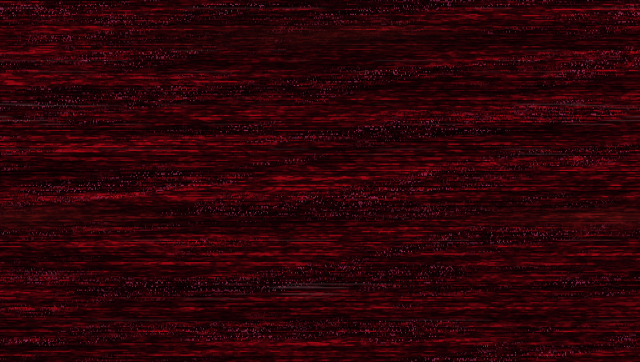
A Shadertoy shader for this texture:

```glsl
const float ROWS = 290.0;   // thread rows per canvas height
const float SLANT = 0.08;   // rise of the grain bands

const vec3 RED     = vec3(1.0, 0.045, 0.115);
const vec3 RUST    = vec3(1.0, 0.17, 0.16);
const vec3 MAUVE   = vec3(0.40, 0.12, 0.23);
const vec3 ASH     = vec3(0.38, 0.24, 0.26);
const vec3 SHADOW  = vec3(0.008, 0.0, 0.004);

float hash(vec2 p) {
    vec3 q = fract(p.xyx * 0.1031);
    q += dot(q, q.yzx + 33.33);
    return fract((q.x + q.y) * q.z);
}

float cornerSlope(vec2 cell, vec2 offset) {
    float angle = 6.2832 * hash(cell);
    return dot(vec2(cos(angle), sin(angle)), offset);
}

float gradientNoise(vec2 p) {
    vec2 i = floor(p), f = fract(p);
    vec2 u = f * f * f * (f * (f * 6.0 - 15.0) + 10.0);
    vec2 e = vec2(1.0, 0.0);
    return mix(mix(cornerSlope(i, f), cornerSlope(i + e, f - e), u.x),
               mix(cornerSlope(i + e.yx, f - e.yx), cornerSlope(i + e.xx, f - e.xx), u.x), u.y);
}

// Noise along one row, unrelated to its neighbours
float rowNoise(float x, float row, float frequency, float seed) {
    return gradientNoise(vec2(x * frequency + 37.0 * hash(vec2(row, seed)), row * 7.31 + seed));
}

// Crisp dashes along one row, from -0.5 to 0.5
float rowDash(float x, float row, float frequency, float seed) {
    return smoothstep(-0.08, 0.08, rowNoise(x, row, frequency, seed)) - 0.5;
}

// Soft patch repeated on a half-drop lattice
float halfDropGlow(vec2 p, vec2 centre, vec2 radius, float width) {
    vec2 d = p - centre;
    float drop = round(d.y * 2.0);
    d -= drop * vec2(0.5 * width, 0.5);
    d.x -= width * round(d.x / width);
    d /= radius;
    return exp(-dot(d, d));
}

vec3 rowColor(float x, float row, float width) {
    vec2 p = vec2(x, (row + 0.5) / ROWS);
    vec2 grain = vec2(p.x, p.y - SLANT * p.x);

    // Broad bands and soft patches
    float band = gradientNoise(vec2(p.x, p.y - 0.03 * p.x) * vec2(0.9, 15.0) + 4.7)
               + 0.8 * gradientNoise(grain * vec2(2.0, 44.0) + 19.3);
    float rust = halfDropGlow(p, vec2(0.5 * width, 0.90), vec2(0.4, 0.035), width);
    float ash  = halfDropGlow(p, vec2(0.48 * width, 0.19), vec2(0.26, 0.025), width);

    // Long threads broken by crisp dashes
    float thread = rowNoise(x, row, 3.0, 11.0);
    float dash = rowDash(x, row, 15.0, 23.0) + 0.7 * rowDash(x, row, 42.0, 31.0);
    float level = 1.4 * band + 1.4 * thread + 1.2 * dash + 1.8 * (hash(vec2(row, 5.0)) - 0.5);
    level = mix(level, 0.7 + 0.45 * level, 0.85 * rust);
    float tone = 0.137 * exp(0.64 * level);
    vec3 color = SHADOW + min(tone, 0.6) * mix(RED, RUST, 0.8 * rust);

    // Mauve and black specks gathered in slanted bands
    float gather = gradientNoise(grain * vec2(1.4, 15.0) + 51.0)
                 + 0.7 * gradientNoise(grain * vec2(4.0, 46.0) + 73.0);
    float zone = smoothstep(-0.12, 0.35, gather) * (1.0 - 0.8 * rust);
    float speck = rowNoise(x, row, 190.0, 41.0);
    float cluster = smoothstep(-0.08, 0.08, rowNoise(x, row, 13.0, 59.0));
    color *= 1.0 - 0.6 * zone * smoothstep(0.05, 0.25, -speck);
    color = mix(color, MAUVE * (0.6 + 0.8 * hash(vec2(row, 61.0))),
                zone * cluster * smoothstep(0.10, 0.26, speck));

    // Thin ashen threads, densest in their own patches
    float pick = smoothstep(0.93, 1.0, hash(vec2(row, 83.0)) + 0.38 * ash);
    float run = smoothstep(0.0, 0.2, rowNoise(x, row, 5.0, 97.0) + 0.25 * ash);
    return mix(color, ASH, pick * run * (0.3 + 0.35 * ash));
}

void mainImage(out vec4 fragColor, in vec2 fragCoord) {
    vec2 p = fragCoord / iResolution.y;
    float width = iResolution.x / iResolution.y;

    // Blend neighbouring rows across one pixel
    float y = p.y * ROWS - 0.5;
    float row = floor(y);
    float blend = clamp((fract(y) - 0.5) * iResolution.y / ROWS + 0.5, 0.0, 1.0);
    vec3 color = mix(rowColor(p.x, row, width), rowColor(p.x, row + 1.0, width), blend);
    fragColor = vec4(color, 1.0);
}
```
